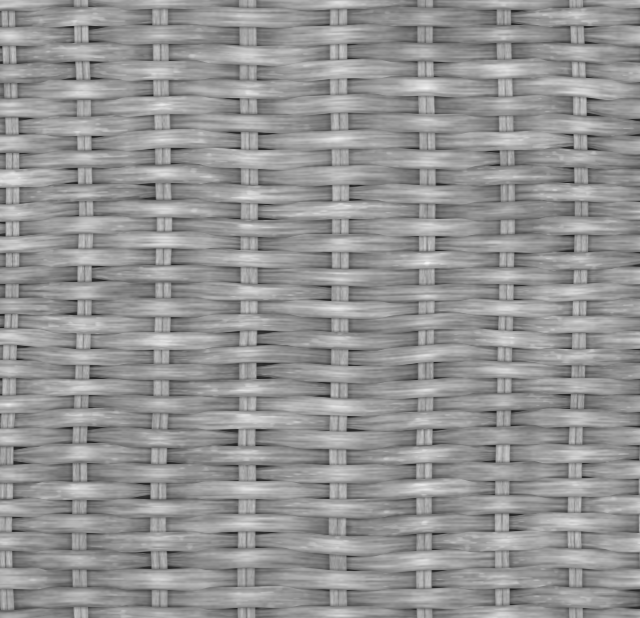
A Shadertoy shader for this texture:

```glsl
// Grey woven wicker: eight upright stakes with 36 rows of cane passing over and under them.

const float PI = 3.14159265;

float hash(vec2 p) {
    return fract(sin(dot(p, vec2(127.1, 311.7))) * 43758.5453);
}

float noise(vec2 p) {
    vec2 i = floor(p), f = fract(p);
    f = f * f * (3.0 - 2.0 * f);
    return mix(mix(hash(i), hash(i + vec2(1, 0)), f.x),
               mix(hash(i + vec2(0, 1)), hash(i + vec2(1, 1)), f.x), f.y);
}

// Nearest cane of one row parity at weave position p (stakes, rows).
// Returns its shade, its coverage and the distance from its axis (1 at the edge).
vec3 cane(vec2 p, float parity) {
    float row = 2.0 * round((p.y - 0.5 - parity) * 0.5) + parity;
    float w = p.x + row;
    vec2 id = vec2(floor(w * 0.5), row);
    float rise = 1.0 - abs(fract(w * 0.5) * 2.0 - 1.0);   // 0 behind a stake, 1 in front

    // Outline: nearly straight, full between stakes, pinched unevenly where it dives
    float bow = 0.14 * (hash(id) - 0.5) * smoothstep(0.0, 1.0, rise);
    float pinch = 1.0 - smoothstep(0.08, 0.5, rise);
    float ragged = hash(vec2(floor(p.x) + 0.3, row));
    float thick = 0.57 - 0.04 * smoothstep(0.6, 1.0, rise)
                - pinch * (0.04 + 0.24 * ragged * ragged);
    float s = (p.y - row - 0.5 - bow) / thick;
    float edge = 22.0 / iResolution.y / thick;
    float cover = 1.0 - smoothstep(1.0 - edge, 1.0 + edge, abs(s));

    // Rounded bundle of thin rods with long fibres
    float seed = 40.0 * hash(id + 7.0);
    float twist = 0.6 * (noise(vec2(p.x * 1.2, seed)) - 0.5);
    float rods = abs(sin(PI * (s * 1.2 + twist + seed)));
    float shade = 0.55 + 0.065 * sqrt(rods) - 0.14 * pow(min(abs(s), 1.1), 4.0);
    shade += 0.08 * (hash(id + 3.0) - 0.5);
    shade += 0.13 * (noise(vec2(p.x * 2.0 + seed, s * 3.0 + seed)) - 0.5);
    shade += 0.11 * (noise(vec2(p.x * 5.0, s * 5.0 + seed)) - 0.5);

    // Sheen on the crossing, faint long glints, shade near the stakes
    shade += 0.15 * exp(-pow((rise - 1.0) * 5.0, 2.0)) * max(1.0 - s * s, 0.0);
    shade += 0.09 * smoothstep(0.6, 1.0, noise(vec2(p.x * 11.0, s * 4.0 + seed)))
           * smoothstep(0.4, 0.8, noise(vec2(p.x * 2.0, seed + 5.0)));
    shade *= mix(0.8, 1.0, smoothstep(0.08, 0.55, rise));
    return vec3(shade, cover, abs(s));
}

void mainImage(out vec4 fragColor, in vec2 fragCoord) {
    vec2 uv = fragCoord / iResolution.xy;
    float down = 1.0 - uv.y;

    // Weave coordinates: wider stake spacing and tighter rows at the centre
    float drift = 0.05 * sin(2.0 * PI * (down - 0.1)) * (0.6 + 0.4 * cos(2.0 * PI * uv.x));
    vec2 p;
    p.x = 8.0 * uv.x - 0.17 - 0.16 * sin(2.0 * PI * (uv.x - 0.46)) - drift
        + 0.02 * (noise(vec2(uv.x * 8.0, down * 14.0)) - 0.5);
    p.y = 36.0 * down - 0.375 - 0.4 * sin(2.0 * PI * down)
        + 0.4 * (noise(vec2(uv.x * 7.0, down * 9.0)) - 0.5);

    float column = round(p.x);
    vec3 back = cane(p, mod(column, 2.0));
    vec3 front = cane(p, mod(column + 1.0, 2.0));
    float lift = cos(PI * (p.x - column));   // 1 at a stake, 0 halfway between two

    // Dark gaps, then the canes behind the stakes
    float grey = mix(0.2, back.x, back.y);

    // Stakes: paired rods with upright grain
    float q = (p.x - column) / 0.098;
    float rod = (abs(q) - 0.5) * 2.0;
    float stake = 0.66 - 0.15 * pow(min(abs(rod), 1.2), 4.0)
                + 0.12 * (noise(vec2(q * 4.0 + column * 9.0, p.y * 0.8)) - 0.5)
                + 0.06 * (noise(vec2(q * 7.0, p.y * 5.0)) - 0.5);
    float soft = 8.0 / iResolution.x / 0.098;
    float onStake = 1.0 - smoothstep(1.0 - soft, 1.0 + soft, abs(q));
    grey *= mix(0.85, 1.0, smoothstep(1.0, 1.7, abs(q)));
    grey = mix(grey, stake, onStake);

    // Contact shadow fading out between stakes
    grey *= 1.0 - 0.26 * smoothstep(0.1, 0.8, lift) * (1.0 - smoothstep(0.95, 1.35, front.z));

    // Canes in front; halfway between stakes the overlap is shared evenly
    float wins = clamp(0.5 + 5.0 * (back.z - front.z) + 6.0 * lift, 0.0, 1.0);
    grey = mix(grey, front.x, front.y * mix(1.0, wins, back.y * (1.0 - onStake)));

    // Uneven weathering and fine grain
    grey *= 0.96 + 0.12 * noise(uv * vec2(6.0, 15.0) + 3.0);
    grey += 0.04 * (noise(uv * vec2(150.0, 260.0)) - 0.5);
    fragColor = vec4(vec3(clamp(grey, 0.0, 1.0)), 1.0);
}
```
